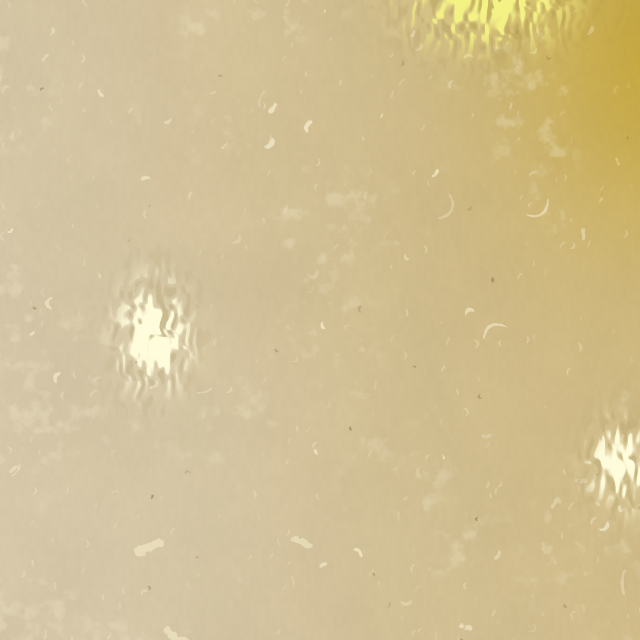
This texture is drawn by a three.js fragment shader. Its source:

```glsl
// A worn, glossy beige floor under warm lamps: a soft tan gradient with a golden
// corner, fbm smudges, jittered-grid flecks, scratches and chips, and three
// lamp reflections broken into bright ripples by stretched noise.
varying vec2 vUv;

const vec3 PALE_BEIGE = vec3(0.832, 0.775, 0.655);
const vec3 WARM_TAN = vec3(0.808, 0.725, 0.520);
const vec3 GOLD = vec3(0.770, 0.650, 0.230);
const vec3 CREAM = vec3(0.940, 0.900, 0.770);
const vec3 DIRT = vec3(0.520, 0.430, 0.270);
const vec3 LAMP_WHITE = vec3(1.000, 0.990, 0.860);
const vec3 LAMP_YELLOW = vec3(0.960, 0.950, 0.520);

float hash(vec2 p) {
  vec3 q = fract(vec3(p.xyx) * 0.1031);
  q += dot(q, q.yzx + 33.33);
  return fract((q.x + q.y) * q.z);
}

float noise(vec2 p) {
  vec2 cell = floor(p);
  vec2 f = fract(p);
  f = f * f * (3.0 - 2.0 * f);
  float low = mix(hash(cell), hash(cell + vec2(1.0, 0.0)), f.x);
  float high = mix(hash(cell + vec2(0.0, 1.0)), hash(cell + vec2(1.0)), f.x);
  return mix(low, high, f.y);
}

float fbm(vec2 p) {
  float sum = 0.0;
  float gain = 0.5;
  for (int i = 0; i < 4; i++) {
    sum += gain * noise(p);
    p = p * 2.03 + 17.1;
    gain *= 0.5;
  }
  return sum;
}

vec2 rotate(vec2 p, float angle) {
  float c = cos(angle);
  float s = sin(angle);
  return vec2(c * p.x + s * p.y, c * p.y - s * p.x);
}

// One bent, rough-edged stroke per chosen cell; size is half length, half width.
float flecks(vec2 p, float cells, float chance, vec2 size, float angle, float spread, float seed) {
  float coverage = 0.0;
  vec2 home = floor(p * cells);
  for (int j = -1; j <= 1; j++) {
    for (int i = -1; i <= 1; i++) {
      vec2 id = home + vec2(float(i), float(j));
      vec2 key = id + seed;
      vec2 jitter = vec2(hash(key + 3.7), hash(key + 9.2));
      vec2 q = p - (id + jitter) / cells;
      q = rotate(q, angle + spread * (hash(key + 21.4) - 0.5));
      q.y += (hash(key + 5.9) - 0.5) * q.x * q.x / size.x;
      vec2 extent = size * (0.4 + 0.9 * hash(key + 14.6));
      q.x -= clamp(q.x, -extent.x, extent.x);
      float rough = (noise(p * 190.0 + seed) - 0.5) * size.y;
      float shape = 1.0 - smoothstep(-0.0010, 0.0014, length(q) - extent.y + rough);
      float strength = 0.3 + 0.7 * hash(key + 31.8);
      coverage = max(coverage, shape * strength * step(hash(key), chance));
    }
  }
  return coverage;
}

// Lamp reflection: a glowing core with streaky ripples scattered around it.
vec3 addLamp(vec3 color, vec2 p, vec2 center, vec2 radius, vec3 tint) {
  vec2 d = (p - center) / radius;
  float falloff = exp(-dot(d, d));
  float halo = exp(-0.22 * dot(d, d));
  float wobble = noise(p * 45.0) * 1.6;
  float ripple = noise(p * vec2(150.0, 62.0) + wobble);
  float glint = smoothstep(0.48, 0.78, ripple + 0.55 * falloff - 0.10);
  float trough = smoothstep(0.42, 0.18, ripple) * halo;
  color = mix(color, tint, 0.16 * halo + 0.30 * falloff);
  color = mix(color, color * vec3(0.84, 0.82, 0.70), 0.7 * trough);
  return mix(color, tint, glint * smoothstep(0.10, 0.75, halo));
}

vec3 floorColor(vec2 p) {
  float warmth = p.x + 0.28 * (p.y - 0.5) + 0.20 * (fbm(p * 3.0) - 0.47);
  vec3 color = mix(PALE_BEIGE, WARM_TAN, smoothstep(-0.05, 1.08, warmth));
  vec2 corner = (p - vec2(1.06, 0.93)) / vec2(0.25, 0.30);
  color = mix(color, GOLD, 0.95 * exp(-dot(corner, corner)));
  float mottle = fbm(p * 9.0) - 0.47;
  float grain = noise(p * vec2(170.0, 95.0)) - 0.5;
  return color * (1.0 + 0.045 * mottle + 0.016 * grain);
}

void main() {
  vec2 p = vUv;
  vec3 color = floorColor(p);

  // Cloudy scuffs gathered in loose patches
  float patches = smoothstep(0.48, 0.68, fbm(p * 6.0 + 40.0));
  float scuff = smoothstep(0.52, 0.74, fbm(p * 42.0)) * patches;
  color = mix(color, CREAM, 0.32 * scuff);

  // Dirt, fine flecks, longer scratches, and chips near the lower edge
  float dirt = flecks(p, 11.0, 0.16, vec2(0.0025, 0.0018), 0.8, 3.0, 71.0);
  float fine = flecks(p, 34.0, 0.24, vec2(0.0040, 0.0013), 1.25, 1.3, 11.0);
  float bright = flecks(p, 15.0, 0.22, vec2(0.0050, 0.0024), 1.10, 2.0, 137.0);
  float scratch = flecks(p, 7.0, 0.16, vec2(0.0160, 0.0019), 0.95, 1.4, 211.0);
  float chip = flecks(p, 8.0, 0.32, vec2(0.0140, 0.0055), 0.0, 1.4, 307.0);
  chip *= 1.0 - smoothstep(0.20, 0.30, p.y);
  color = mix(color, DIRT, 0.55 * dirt);
  color = mix(color, CREAM, 0.45 * fine);
  color = mix(color, CREAM, max(0.90 * bright, max(0.70 * scratch, 0.85 * chip)));

  color = addLamp(color, p, vec2(0.240, 0.475), vec2(0.030, 0.045), LAMP_WHITE);
  color = addLamp(color, p, vec2(0.970, 0.272), vec2(0.027, 0.035), LAMP_WHITE);
  color = addLamp(color, p, vec2(0.760, 1.005), vec2(0.065, 0.040), LAMP_YELLOW);
  gl_FragColor = vec4(color, 1.0);
}
```
